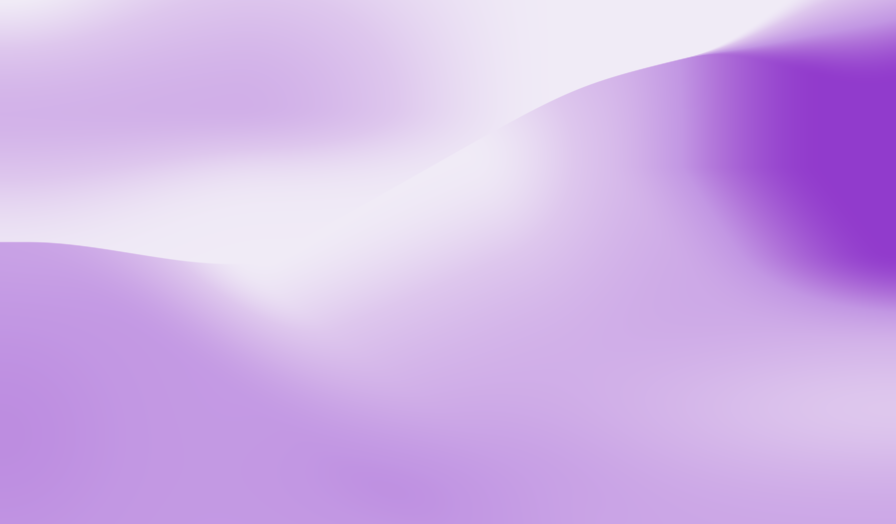
This background is drawn by a Shadertoy shader. Its source:

```glsl
// Soft violet silk: a pale sky and a folded slope meet along a curved ridge.
// Each side is a scalar tone built from smooth ramps and Gaussian pools;
// the two are blended across the ridge and mapped through one colour ramp.

const vec3 MIST   = vec3(0.94, 0.92, 0.965);
const vec3 LILAC  = vec3(0.87, 0.78, 0.93);
const vec3 MAUVE  = vec3(0.82, 0.69, 0.91);
const vec3 ORCHID = vec3(0.76, 0.59, 0.89);
const vec3 VIOLET = vec3(0.69, 0.45, 0.85);
const vec3 PURPLE = vec3(0.57, 0.23, 0.80);

const float ASPECT      = 1.7;    // proportion used by the valley glow
const float SKY_BAND    = 0.41;   // tone of the band in the sky
const float SLOPE_TONE  = 0.48;   // tone of the open slope
const float POOL_TONE   = 0.57;   // tone of the lower left fold
const float GLOW_RADIUS = 0.28;
const float RIDGE_BLUR  = 0.14;   // softness of the ridge at far right

float pool(vec2 p, vec2 center, vec2 radius) {
    vec2 q = (p - center) / radius;
    return exp(-dot(q, q));
}

float segmentDistance(vec2 p, vec2 a, vec2 b) {
    vec2 ab = b - a;
    float h = clamp(dot(p - a, ab) / dot(ab, ab), 0.0, 1.0);
    return length(p - a - h * ab);
}

// Low hump on the left, then a rising line that eases off to the right
float ridgeHeight(float x) {
    float hump = 0.538 - 0.042 * smoothstep(0.03, 0.26, x);
    float bend = 0.03 * log(1.0 + exp((x - 0.645) / 0.03));
    float rise = 0.72 + 0.97 * (x - 0.52) - 0.57 * bend;
    return max(hump, rise);
}

float skyTone(vec2 p) {
    float below = mix(0.17, 0.10, smoothstep(0.0, 0.3, p.x));
    float width = p.y > 0.8 ? 0.27 : below;
    float band = exp(-pow(abs(p.y - 0.8) / width, 2.0));
    float fade = 1.0 - smoothstep(0.26, 0.62, p.x);
    float corner = pool(p, vec2(0.0, 1.02), vec2(0.16, 0.16));
    return SKY_BAND * band * fade - 0.25 * corner;
}

float slopeTone(vec2 p) {
    // Pale glow along the valley
    vec2 scale = vec2(ASPECT, 1.0);
    float d = segmentDistance(p * scale, vec2(0.30, 0.54) * scale,
                              vec2(0.52, 0.70) * scale) / GLOW_RADIUS;
    float tone = SLOPE_TONE * (1.0 - exp(-d * d));

    // Diagonal fold at lower left, with deeper pools
    float fold = 1.0 - smoothstep(0.46, 0.69, p.x + 0.85 * p.y);
    tone = mix(tone, POOL_TONE, fold);
    tone += 0.07 * pool(p, vec2(0.0, 0.17), vec2(0.15, 0.25));
    tone += 0.08 * pool(p, vec2(0.52, 0.10), vec2(0.18, 0.12));
    tone -= 0.07 * pool(p, vec2(0.06, 0.54), vec2(0.20, 0.10));

    // Deep purple flank above a pale pool
    float across = p.x + 0.45 * min(p.y - 0.68, 0.0);
    float flank = smoothstep(0.67, 0.92, across) * smoothstep(0.33, 0.52, p.y);
    tone = mix(tone, 1.0, flank);
    return tone - 0.28 * pool(p, vec2(1.0, 0.22), vec2(0.28, 0.13));
}

vec3 toneColor(float t) {
    vec3 color = mix(MIST, LILAC, clamp(t / 0.2, 0.0, 1.0));
    color = mix(color, MAUVE, clamp((t - 0.2) / 0.2, 0.0, 1.0));
    color = mix(color, ORCHID, clamp((t - 0.4) / 0.2, 0.0, 1.0));
    color = mix(color, VIOLET, clamp((t - 0.6) / 0.15, 0.0, 1.0));
    return mix(color, PURPLE, clamp((t - 0.75) / 0.25, 0.0, 1.0));
}

void mainImage(out vec4 fragColor, in vec2 fragCoord) {
    vec2 p = fragCoord / iResolution.xy;

    // Crisp ridge that melts away towards the right
    float blur = 1.0 / iResolution.y + RIDGE_BLUR * smoothstep(0.77, 1.0, p.x);
    float sky = smoothstep(-blur, blur, p.y - ridgeHeight(p.x));

    float tone = mix(slopeTone(p), skyTone(p), sky);
    fragColor = vec4(toneColor(tone), 1.0);
}
```
